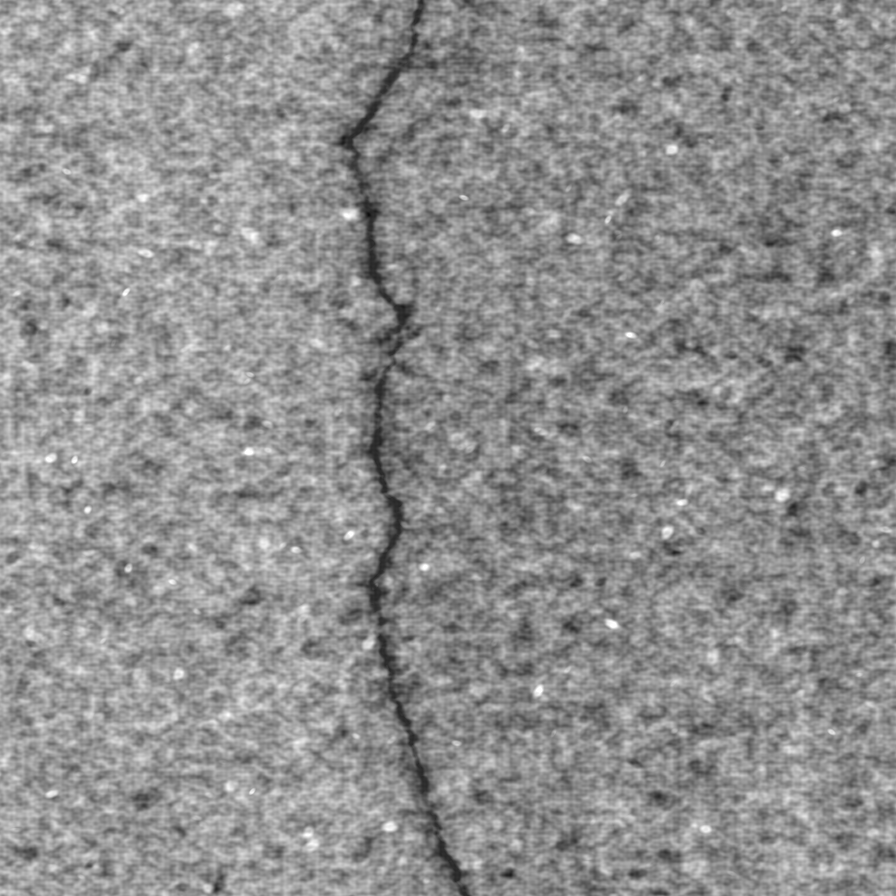
Give the GLSL for this texture, as a WebGL 2 fragment shader.

```glsl
#version 300 es
precision highp float;
// Grey weathered concrete split by a jagged, nearly vertical crack.
// Layered gradient noise makes the grain, hashed cells scatter pits and grains,
// and the distance to a bent spine gives the crack and its soft shadow.

#define LEFT_TONE 0.622
#define RIGHT_TONE 0.535
#define GRAIN_GAIN 1.0
#define PIT_DEPTH 0.21
#define CHIP_LIGHT 0.17
#define SPARK_LIGHT 0.38
#define CRACK_WIDTH 0.0038
#define CRACK_DEPTH 0.20
#define SHADOW_WIDTH 0.015
#define SHADOW_DEPTH 0.19
#define WEAVE_LINES 192.0
#define WEAVE_GAIN 0.007

uniform vec2 u_resolution;
out vec4 fragColor;

const float TAU = 6.2831853;
const int SPINE_COUNT = 23;

// Bends of the crack, from top to bottom
const vec2 SPINE[SPINE_COUNT] = vec2[](
  vec2(.470, 1.01), vec2(.460, .941), vec2(.434, .911), vec2(.418, .880),
  vec2(.393, .846), vec2(.397, .805), vec2(.413, .766), vec2(.417, .695),
  vec2(.430, .672), vec2(.448, .648), vec2(.440, .609), vec2(.426, .564),
  vec2(.418, .505), vec2(.434, .447), vec2(.447, .427), vec2(.438, .395),
  vec2(.418, .353), vec2(.424, .290), vec2(.440, .219), vec2(.461, .173),
  vec2(.476, .108), vec2(.505, .030), vec2(.527, -.01));

vec2 hash2(vec2 p) {
  vec3 q = fract(p.xyx * vec3(.1031, .1030, .0973));
  q += dot(q, q.yzx + 33.33);
  return fract((q.xx + q.yz) * q.zy);
}

float cornerSlope(vec2 cell, vec2 offset) {
  float angle = TAU * hash2(cell).x;
  return dot(vec2(cos(angle), sin(angle)), offset);
}

float gradientNoise(vec2 p) {
  vec2 i = floor(p), f = p - i;
  vec2 u = f * f * f * (f * (f * 6.0 - 15.0) + 10.0);
  vec2 e = vec2(1.0, 0.0);
  float low = mix(cornerSlope(i, f), cornerSlope(i + e, f - e), u.x);
  float high = mix(cornerSlope(i + e.yx, f - e.yx),
                   cornerSlope(i + e.xx, f - e.xx), u.x);
  return mix(low, high, u.y);
}

// Soft round patch of light or shade
float patchAt(vec2 p, vec2 center, vec2 size) {
  vec2 d = (p - center) / size;
  return exp(-dot(d, d));
}

// Randomly turned soft ellipses, at most one per grid cell
float scatter(vec2 p, float cells, float seed, float density, float softness) {
  p *= cells;
  vec2 home = floor(p);
  float cover = 0.0;
  for (int y = -1; y <= 1; y++)
  for (int x = -1; x <= 1; x++) {
    vec2 cell = home + vec2(x, y);
    vec2 place = hash2(cell + seed);
    vec2 kind = hash2(cell + seed + 57.0);
    vec2 shape = hash2(cell + seed + 113.0);
    float angle = 1.8 * (shape.x - 0.35);
    float c = cos(angle), s = sin(angle);
    vec2 d = mat2(c, -s, s, c) * (p - cell - place);
    float radius = mix(0.15, 0.36, kind.y);
    float r = length(d * vec2(0.85, mix(1.0, 1.7, shape.y))) / radius;
    float blob = 1.0 - smoothstep(1.0 - softness, 1.0 + softness, r);
    cover = max(cover, blob * step(kind.x, density) * mix(0.4, 1.0, place.x));
  }
  return cover;
}

// x: distance to the crack, y: signed horizontal offset from it
vec2 crackField(vec2 p) {
  p.x += 0.005 * gradientNoise(vec2(p.y * 42.0, 3.7))
       + 0.007 * gradientNoise(vec2(p.y * 90.0, 9.2));
  float nearest = 1.0, side = 0.0;
  for (int i = 0; i < SPINE_COUNT - 1; i++) {
    vec2 a = SPINE[i], b = SPINE[i + 1] - a, d = p - a;
    nearest = min(nearest, length(d - b * clamp(dot(d, b) / dot(b, b), 0.0, 1.0)));
    if (p.y <= a.y && p.y > a.y + b.y) side = d.x - b.x * d.y / b.y;
  }
  return vec2(nearest, side);
}

void main() {
  vec2 p = gl_FragCoord.xy / u_resolution;
  float pixel = 1.0 / u_resolution.y;
  vec2 crack = crackField(p);

  // Broad light: pale left slab, dimmer right slab, a few wide patches
  float tone = mix(LEFT_TONE, RIGHT_TONE, smoothstep(-0.14, 0.06, crack.y));
  tone += 0.05 * patchAt(p, vec2(0.92, 0.08), vec2(0.20, 0.25));
  tone += 0.03 * patchAt(p, vec2(0.78, 0.96), vec2(0.20, 0.14));
  tone -= 0.07 * patchAt(p, vec2(0.84, 0.735), vec2(0.06, 0.045));
  tone -= 0.04 * patchAt(p, vec2(0.12, 0.10), vec2(0.10, 0.07));
  tone -= 0.04 * patchAt(p, vec2(0.13, 0.36), vec2(0.07, 0.06));
  tone += 0.035 * gradientNoise(p * 7.0 + 2.0);

  // Grain, stretched sideways
  vec2 g = p * vec2(0.82, 1.16);
  float grain = 0.12 * gradientNoise(g * 20.0 + 7.0)
              + 0.17 * gradientNoise(g * 43.0 + 19.0)
              + 0.24 * gradientNoise(g * 88.0 + 31.0)
              + 0.17 * gradientNoise(g * 170.0 + 43.0);
  tone += GRAIN_GAIN * grain;

  // Dark pits, pale chips and a few bright sparks
  tone -= PIT_DEPTH * scatter(p, 28.0, 11.0, 0.32, 0.55);
  tone += CHIP_LIGHT * scatter(p, 50.0, 211.0, 0.24, 0.6);
  tone += SPARK_LIGHT * scatter(p, 48.0, 419.0, 0.025, 0.5);

  // Crack core of uneven width inside a soft shadow, faint below its upper bend
  float strength = 1.0 - 0.4 * exp(-pow((p.y - 0.81) / 0.03, 2.0));
  strength *= 1.0 + 0.35 * gradientNoise(vec2(p.y * 17.0, 5.3));
  float width = CRACK_WIDTH * (1.0 + 0.8 * gradientNoise(p * vec2(8.0, 24.0)));
  float core = 1.0 - smoothstep(width * 0.2, width * 1.4 + pixel, crack.x);
  float reach = SHADOW_WIDTH * (crack.y < 0.0 ? 1.1 : 0.85);
  float shadow = exp(-pow(crack.x / reach, 2.0));
  tone -= SHADOW_DEPTH * shadow * strength;
  tone = mix(tone, max(tone - CRACK_DEPTH, 0.17), clamp(core * strength, 0.0, 1.0));

  // Faint woven scan lines
  vec2 weave = cos(p * WEAVE_LINES * TAU);
  tone += WEAVE_GAIN * (weave.x + weave.y);

  fragColor = vec4(vec3(clamp(tone, 0.0, 1.0)), 1.0);
}
```
